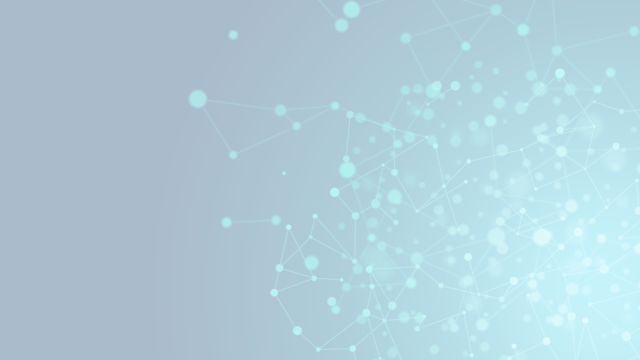
This background is drawn by a Shadertoy shader. Its source:

```glsl
// A pale blue-grey backdrop with a cyan glow at the lower right, overlaid by
// blurred and sharp networks of linked nodes and loose out-of-focus discs.
// Each layer is a rotated jittered grid whose nodes link to hashed neighbours.

#define GLOW_CENTRE vec2(1.70, 0.20)
#define SHARP_REGION vec4(1.46, 0.27, 0.78, 0.53)
#define SOFT_REGION vec4(1.28, 0.58, 0.73, 0.60)
#define BOKEH_REGION vec4(1.40, 0.38, 0.50, 0.46)
#define SHARP_CELL 0.088
#define SOFT_CELL 0.142
#define HAZE_CELL 0.120
#define BOKEH_CELL 0.060
#define NODE_CYAN vec3(0.69, 0.965, 0.945)
#define NODE_WHITE vec3(0.89, 0.990, 0.995)

vec3 hash3(vec2 p) {
    vec3 q = fract(vec3(p.xyx) * vec3(0.1031, 0.1030, 0.0973));
    q += dot(q, q.yxz + 33.33);
    return fract((q.xxy + q.yzz) * q.zyx);
}

mat2 rotation(float angle) {
    float c = cos(angle), s = sin(angle);
    return mat2(c, s, -s, c);
}

float segmentDistance(vec2 p, vec2 a, vec2 b) {
    vec2 ab = b - a;
    float t = clamp(dot(p - a, ab) / max(dot(ab, ab), 1e-6), 0.0, 1.0);
    return length(p - a - ab * t);
}

// Coverage of a disc or line whose edge fades over the blur width
float softFill(float distance, float radius, float blur) {
    return 1.0 - smoothstep(radius - blur, radius + blur, distance);
}

// Node position inside its cell, in grid units
vec2 nodeAt(vec2 cell, float seed) {
    return cell + 0.12 + 0.76 * hash3(cell + seed).xy;
}

// Whether a node exists: likely inside the elliptic region, never outside
float presence(vec2 cell, vec2 pos, vec4 region, float seed, float density) {
    float d = length((pos - region.xy) / region.zw);
    float chance = density * (1.0 - smoothstep(0.85, 1.08, d));
    return hash3(cell + seed + 57.0).x < chance ? 1.0 : 0.0;
}

// size: smallest radius, largest radius, edge blur; link: half width, blur, opacity
float network(vec2 p, float cellSize, float angle, float seed, float density,
              vec4 region, vec3 size, vec3 link) {
    mat2 turn = rotation(angle), unturn = rotation(-angle);
    vec2 g = turn * p / cellSize;
    vec2 base = floor(g);
    float cover = 0.0;
    for (int j = -1; j <= 1; j++)
    for (int i = -1; i <= 1; i++) {
        vec2 cell = base + vec2(i, j);
        vec2 node = nodeAt(cell, seed);
        float here = presence(cell, unturn * node * cellSize, region, seed, density);
        if (here < 0.5) continue;

        // Disc, mostly small with some large
        vec3 h = hash3(cell + seed + 19.0);
        float radius = mix(size.x, size.y, h.z * h.z);
        float disc = softFill(length(g - node) * cellSize, radius, size.z);
        cover = max(cover, disc * mix(0.65, 1.0, h.x));

        // Two links toward neighbouring cells
        if (link.z <= 0.0) continue;
        for (int k = 0; k < 2; k++) {
            float a = floor((k == 0 ? h.x : h.y) * 8.0) * 0.785398;
            vec2 other = cell + round(vec2(cos(a), sin(a)));
            vec2 end = nodeAt(other, seed);
            float there = presence(other, unturn * end * cellSize, region, seed, density);
            float line = softFill(segmentDistance(g, node, end) * cellSize, link.x, link.y);
            cover = max(cover, line * link.z * there);
        }
    }
    return cover;
}

// Radial backdrop from the bright glow out to grey-blue
vec3 backdrop(float d) {
    vec3 c = mix(vec3(0.775, 0.950, 0.980), vec3(0.730, 0.895, 0.930), smoothstep(0.05, 0.45, d));
    c = mix(c, vec3(0.685, 0.820, 0.860), smoothstep(0.26, 0.82, d));
    return mix(c, vec3(0.667, 0.735, 0.797), smoothstep(0.58, 1.38, d));
}

void mainImage(out vec4 fragColor, in vec2 fragCoord) {
    vec2 p = fragCoord / iResolution.y;
    float pixel = 1.0 / iResolution.y;
    float glowDistance = length(p - GLOW_CENTRE);
    vec3 color = backdrop(glowDistance);
    vec3 nodeColor = mix(NODE_WHITE, NODE_CYAN, smoothstep(0.15, 0.85, glowDistance));

    // Far: hazy spots, blurred network and loose discs
    float haze = network(p, HAZE_CELL, 1.10, 141.0, 0.65, BOKEH_REGION,
                         vec3(0.012, 0.034, 0.014), vec3(0.0));
    float soft = network(p, SOFT_CELL, 0.45, 23.0, 0.85, SOFT_REGION,
                         vec3(0.011, 0.025, 0.006), vec3(0.002, 0.004, 0.30));
    float bokeh = network(p, BOKEH_CELL, 0.80, 83.0, 0.70, BOKEH_REGION,
                          vec3(0.006, 0.017, 0.005), vec3(0.0));
    color = mix(color, nodeColor, haze * 0.35);
    color = mix(color, nodeColor, soft * 0.85);
    color = mix(color, nodeColor, bokeh * 0.58);

    // Near: sharp network
    float sharp = network(p, SHARP_CELL, 0.30, 37.0, 0.82, SHARP_REGION,
                          vec3(0.0042, 0.0135, pixel), vec3(0.0010, pixel, 0.58));
    color = mix(color, mix(nodeColor, NODE_WHITE, 0.2), sharp * 0.95);

    fragColor = vec4(color, 1.0);
}
```
